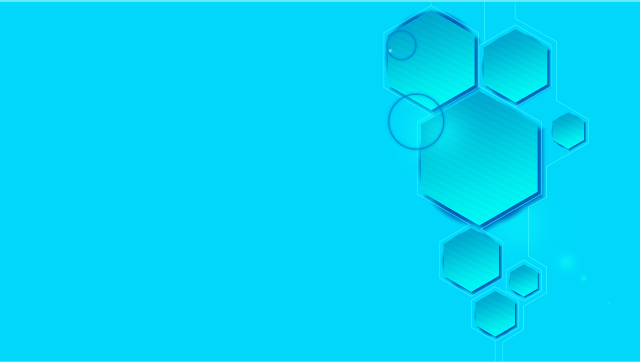
Write a WebGL 2 fragment shader that draws this background.

```glsl
#version 300 es
precision highp float;
// Cyan background with a cluster of shaded hexagons, thin circuit lines and soft glows.

#define BASE vec3(0.0, 0.843, 0.98)
#define FACE_DARK vec3(0.0, 0.64, 0.80)
#define FACE_LIGHT vec3(0.0, 0.97, 0.96)
#define SHADOW vec3(0.0, 0.29, 0.69)
#define LINE vec3(0.25, 0.98, 1.0)
#define RING vec3(0.0, 0.52, 0.82)
#define GLOW vec3(0.03, 0.96, 0.98)
#define EDGE vec3(0.4, 0.92, 0.97)
#define LINE_WIDTH 0.22
#define OUTLINE_GAP 1.05

uniform vec2 u_resolution;
out vec4 fragColor;

// Lengths are percent of the canvas height.
// Hexagons: centre, half width, vertical shift of the round shadow.
const vec4 HEXES[7] = vec4[7](
  vec4(119.1, 83.4, 12.0, 0.05), vec4(142.4, 81.8, 8.8, -0.06),
  vec4(132.4, 56.3, 16.1, -0.09), vec4(157.0, 63.9, 4.4, -0.05),
  vec4(130.2, 28.2, 7.65, -0.05), vec4(144.7, 22.5, 3.85, -0.08),
  vec4(136.8, 13.3, 5.45, -0.09));

// Corners of the outer circuit line, from top to bottom.
const vec2 ROUTE[16] = vec2[16](
  vec2(142.3, 101.0), vec2(142.3, 94.9), vec2(153.8, 88.5), vec2(153.8, 72.2),
  vec2(162.5, 67.1), vec2(162.5, 60.5), vec2(151.0, 54.0), vec2(151.0, 45.5),
  vec2(146.0, 42.8), vec2(146.0, 29.2), vec2(151.0, 26.2), vec2(151.0, 19.1),
  vec2(144.6, 15.4), vec2(144.6, 9.0), vec2(138.9, 5.5), vec2(138.9, -1.0));

// Glows: centre, radius, strength.
const vec4 GLOWS[5] = vec4[5](
  vec4(143.5, 38.0, 8.0, 0.5), vec4(156.5, 27.6, 2.3, 0.7),
  vec4(161.2, 23.2, 0.8, 0.8), vec4(168.3, 16.3, 0.4, 0.6),
  vec4(122.0, 63.0, 8.5, 0.65));

float hexagon(vec2 p, float halfWidth) {
  p = abs(p);
  return max(p.x, dot(p, vec2(0.5, 0.866))) - halfWidth;
}

float segment(vec2 p, vec2 a, vec2 b) {
  vec2 pa = p - a, ba = b - a;
  return length(pa - ba * clamp(dot(pa, ba) / dot(ba, ba), 0.0, 1.0));
}

float cover(float d, float px) {
  return 1.0 - smoothstep(-0.5 * px, 0.5 * px, d);
}

float glow(vec2 p, vec4 g) {
  float r = length(p - g.xy) / g.z;
  return g.w * exp(-r * r);
}

// Thin ring with a faint dark rim.
vec3 addRing(vec3 color, vec2 p, vec2 centre, float radius, float px) {
  float d = abs(length(p - centre) - radius);
  color = mix(color, RING, 0.3 * exp(-d * d * 3.0));
  return mix(color, RING, 0.75 * cover(d - 0.18, px));
}

void main() {
  float px = 100.0 / u_resolution.y;
  vec2 p = gl_FragCoord.xy * px;
  vec3 color = BASE;

  // Glows behind the cluster
  for (int i = 0; i < 5; i++) color = mix(color, GLOW, glow(p, GLOWS[i]));

  // Soft shadows, collecting the shared outline on the way
  float cluster = 1e3;
  for (int i = 0; i < 7; i++) {
    vec4 h = HEXES[i];
    vec2 q = p - h.xy;
    float disc = length(q - h.z * vec2(0.03, h.w)) - 1.06 * h.z;
    float dropped = hexagon(q - h.z * vec2(0.09, -0.09), h.z);
    float shade = 1.0 - smoothstep(-0.09 * h.z, 0.07 * h.z, min(disc, dropped));
    color = mix(color, SHADOW, 0.85 * shade);
    if (i != 3) cluster = min(cluster, hexagon(q, h.z));
  }

  // Circuit lines: cluster outline, outer route and stubs to the edges
  float line = abs(cluster - OUTLINE_GAP);
  for (int i = 0; i < 15; i++) line = min(line, segment(p, ROUTE[i], ROUTE[i + 1]));
  line = min(line, segment(p, vec2(119.1, 98.5), vec2(119.1, 101.0)));
  line = min(line, segment(p, vec2(133.8, 88.0), vec2(133.8, 101.0)));
  line = min(line, segment(p, vec2(136.8, -1.0), vec2(136.8, 6.0)));
  color = mix(color, LINE, 0.65 * cover(line - 0.5 * LINE_WIDTH, px));

  // Hexagon faces, dark at the upper left and bright below
  for (int i = 0; i < 7; i++) {
    vec4 h = HEXES[i];
    vec2 q = p - h.xy;
    float t = 0.5 + dot(q, vec2(0.14, -0.42)) / h.z;
    vec3 face = mix(FACE_DARK, FACE_LIGHT, smoothstep(-0.1, 1.05, t));
    face += 0.008 * sin(dot(p, vec2(1.6, 3.2)));
    color = mix(color, face, cover(hexagon(q, h.z), px));
  }

  // Light spilling over the faces, rings and a spark
  color = mix(color, GLOW, glow(p, vec4(122.0, 63.5, 7.5, 0.65)));
  color = addRing(color, p, vec2(115.0, 66.4), 7.6, px);
  color = addRing(color, p, vec2(110.9, 87.5), 4.0, px);
  color = mix(color, vec3(0.6, 1.0, 1.0), glow(p, vec4(107.8, 86.0, 0.4, 0.8)));

  // Pale top and bottom edges
  color = mix(color, EDGE, cover(99.5 - p.y, px));
  color = mix(color, EDGE, 0.7 * cover(p.y - 0.25, px));

  fragColor = vec4(color, 1.0);
}
```
